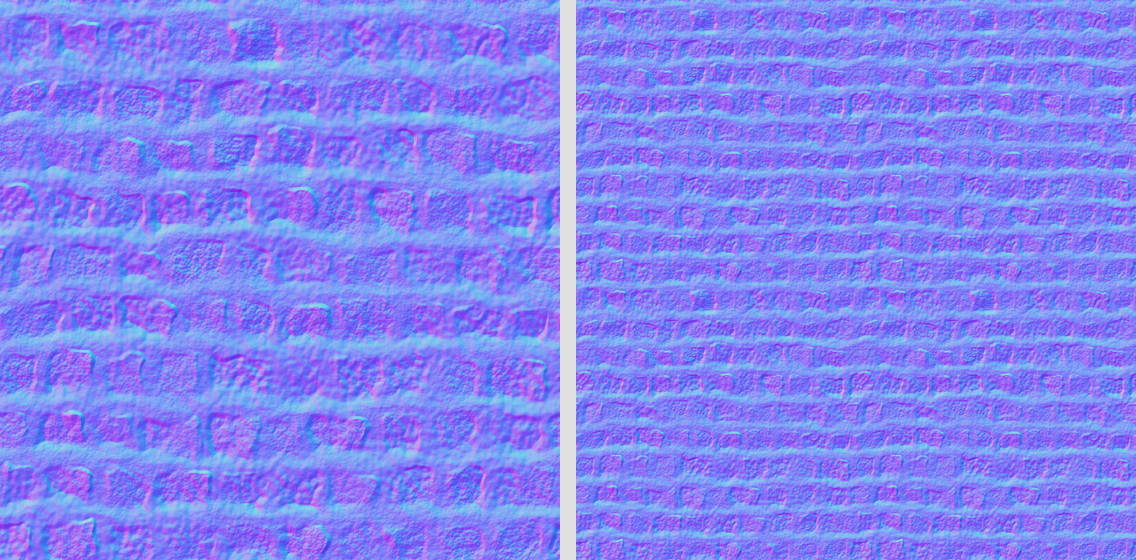
Left: one tile. Right: repeated 2 by 2.
Reproduce this texture map procedurally as a Shadertoy shader.

```glsl
// Tiling tangent-space normal map of a rough, weathered wall of ten courses of squared stones.

const float CELLS = 10.0;

// Integer hash of a lattice point, two values in 0..1.
vec2 hash2(vec2 cell, float seed) {
    uvec3 q = uvec3(ivec3(cell, seed)) * uvec3(1597334673u, 3812015801u, 2798796415u);
    uint n = (q.x ^ q.y ^ q.z) * 1597334673u;
    n = (n ^ (n >> 15)) * 2246822519u;
    n ^= n >> 13;
    return vec2(n & 65535u, n >> 16) / 65535.0;
}

float gradientDot(vec2 cell, vec2 offset, vec2 period, float seed) {
    float angle = 6.2832 * hash2(mod(cell, period), seed).x;
    return dot(vec2(cos(angle), sin(angle)), offset);
}

// Gradient noise that wraps after CELLS units; frequency * CELLS must be whole.
float noise(vec2 p, vec2 frequency, float seed) {
    vec2 period = floor(CELLS * frequency + 0.5);
    p *= frequency;
    vec2 i = floor(p), f = p - i;
    vec2 u = f * f * f * (f * (f * 6.0 - 15.0) + 10.0);
    vec2 e = vec2(1, 0);
    return mix(
        mix(gradientDot(i, f, period, seed),
            gradientDot(i + e, f - e, period, seed), u.x),
        mix(gradientDot(i + e.yx, f - e.yx, period, seed),
            gradientDot(i + 1.0, f - 1.0, period, seed), u.x), u.y);
}

// Jittered upright joint to the left of a stone.
float joint(float column, float row) {
    return column + 0.3 * (hash2(vec2(mod(column, CELLS), row), 1.0).x - 0.5);
}

float roundedBox(vec2 p, vec2 halfSize, float radius) {
    vec2 q = abs(p) - halfSize + radius;
    return length(max(q, 0.0)) + min(max(q.x, q.y), 0.0) - radius;
}

float wallHeight(vec2 p) {
    // Uneven courses and chipped outlines
    vec2 w = p;
    w.y += 0.35 * noise(p, vec2(0.3), 2.0) + 0.2 * noise(p, vec2(1.1), 3.0)
         + 0.06 * noise(p, vec2(4.0), 4.0);
    w.x += 0.2 * noise(p, vec2(1.0), 5.0) + 0.08 * noise(p, vec2(4.0), 6.0);

    // Find the stone
    float row = floor(w.y), rowId = mod(row, CELLS);
    float y = w.y - row;
    float x = w.x + hash2(vec2(0, rowId), 7.0).x;
    float column = floor(x);
    if (x < joint(column, rowId)) column -= 1.0;
    else if (x > joint(column + 1.0, rowId)) column += 1.0;
    vec2 id = vec2(mod(column, CELLS), rowId);
    vec2 size = hash2(id, 8.0), lean = hash2(id, 9.0) - 0.5, look = hash2(id, 10.0);

    // Rounded face: crisp at the top and right, sloping off at the left and bottom
    vec2 low = vec2(joint(column, rowId) + 0.02 + 0.12 * size.x, 0.08 + 0.08 * size.y);
    vec2 high = vec2(joint(column + 1.0, rowId) - 0.03, 0.97 - 0.09 * look.x);
    vec2 local = vec2(x, y) - 0.5 * (low + high);
    float d = roundedBox(local, 0.5 * (high - low), 0.16) + 0.05 * noise(p, vec2(5.0), 17.0);
    float soft = 0.08 + 0.18 * smoothstep(0.05, -0.35, local.y)
               + 0.08 * smoothstep(0.1, -0.4, local.x);
    float face = smoothstep(0.0, -soft, d);
    float wear = smoothstep(-0.25, 0.25, noise(p, vec2(0.7), 11.0));
    float height = face * (0.012 + 0.026 * wear + 0.012 * look.y);
    height += face * (dot(local, lean * vec2(0.4, 0.22) + vec2(0.0, -0.07))
                      - 0.1 * local.x * local.x);

    // Mortar bed slopes up to the stone above it
    float bed = 0.055 + 0.06 * noise(p, vec2(0.6, 1.0), 18.0);
    height += bed * smoothstep(0.0, 0.26, y) * (1.0 - smoothstep(0.25, 1.0, y));

    // Pitted stone, smoother streaked mortar
    float rough = mix(0.55, 0.85 + 0.45 * look.y, face);
    float grain = 0.035 * noise(p, vec2(3.0, 2.5), 12.0)
                - 0.03 * abs(noise(p, vec2(5.0, 4.0), 19.0))
                + 0.03 * noise(p, vec2(7.5, 6.0), 13.0) * (0.45 + 0.75 * wear)
                + 0.014 * noise(p, vec2(12.0, 11.0), 14.0)
                + 0.007 * noise(p, vec2(21.0), 15.0) * (1.5 - wear);
    return height + rough * grain + 0.014 * noise(p, vec2(1.5, 6.0), 16.0) * (1.0 - face);
}

void mainImage(out vec4 fragColor, in vec2 fragCoord) {
    vec2 p = fragCoord / iResolution.xy * CELLS + vec2(0.0, 0.3);

    // Surface slope by central differences, steep edges eased
    vec2 e = vec2(0.01, 0.0);
    vec2 slope = vec2(wallHeight(p + e) - wallHeight(p - e),
                      wallHeight(p + e.yx) - wallHeight(p - e.yx)) / (2.0 * e.x);
    slope *= 1.15 / (1.0 + 0.5 * length(slope));

    // Red faces right, green faces down
    vec3 normal = normalize(vec3(-slope.x, slope.y, 1.0));
    vec3 color = vec3(0.51, 0.51, 0.71) + vec3(0.5, 0.5, 0.26) * normal;
    fragColor = vec4(color, 1.0);
}
```
